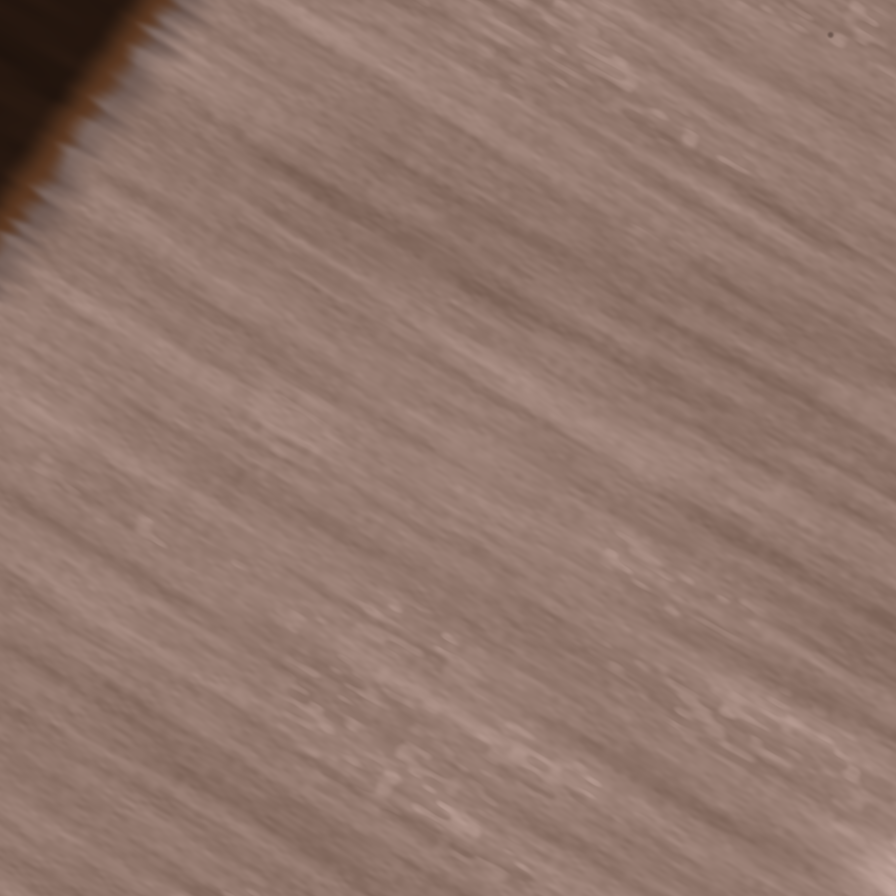
Give the GLSL for this texture, as a WebGL 1 fragment shader.

```glsl
precision highp float;
// Pale brown wood with fine slanting grain and a dark, blurred gap at the upper left.
// Value noise stretched along the grain is layered from broad bands down to fibres;
// the gap is a half plane whose soft rim passes through rust and grey.

uniform vec2 u_resolution;

float hash(vec2 p) {
  return fract(sin(dot(p, vec2(127.1, 311.7))) * 43758.5453);
}

float noise(vec2 p) {
  vec2 cell = floor(p);
  vec2 f = fract(p);
  f = f * f * (3.0 - 2.0 * f);
  float low = mix(hash(cell), hash(cell + vec2(1.0, 0.0)), f.x);
  float high = mix(hash(cell + vec2(0.0, 1.0)), hash(cell + vec2(1.0, 1.0)), f.x);
  return mix(low, high, f.y);
}

// Noise centred on zero; scale.x counts cells along the grain, scale.y across it.
float fibre(vec2 grain, vec2 scale, float seed) {
  return noise(grain * scale + seed) - 0.5;
}

// Lightness of the wood, roughly -1 to 1.
float woodTone(vec2 uv, vec2 grain) {
  float tone = 0.08;
  tone += 1.5 * fibre(grain, vec2(1.3, 19.0), 3.7);
  tone += 1.4 * fibre(grain, vec2(2.6, 48.0), 17.3);
  tone += 1.0 * fibre(grain, vec2(8.0, 95.0), 31.9);
  tone += 0.8 * fibre(grain, vec2(26.0, 170.0), 47.1);
  tone += 0.7 * fibre(grain, vec2(100.0, 230.0), 59.3);

  // Long thin dark lines
  float line = noise(grain * vec2(1.7, 42.0) + 71.0);
  tone -= 0.7 * smoothstep(0.68, 0.95, line);

  // Short pale flecks gathered in patches
  float patches = smoothstep(0.55, 0.85, noise(grain * vec2(4.0, 16.0) + 83.0));
  float fleck = smoothstep(0.5, 0.9, noise(grain * vec2(45.0, 130.0) + 97.0));
  tone += 1.3 * patches * fleck;

  // Light falls off from the lower left, with a bright spot in the lower right corner
  tone += 0.3 * (0.5 - uv.y) + 0.15 * (0.5 - uv.x);
  tone += 2.2 * exp(-500.0 * dot(uv - vec2(1.0, 0.03), uv - vec2(1.0, 0.03)));
  return tone;
}

void main() {
  vec2 uv = gl_FragCoord.xy / u_resolution;

  // Axes along and across the grain, with a slight waver
  vec2 grain = vec2(dot(uv, vec2(0.866, -0.5)), dot(uv, vec2(0.5, 0.866)));
  grain.y += 0.012 * fibre(grain, vec2(3.0, 4.0), 5.0);
  grain.y += 0.003 * fibre(grain, vec2(14.0, 20.0), 9.0);

  vec3 wood = vec3(0.575, 0.472, 0.43) + vec3(0.052, 0.05, 0.052) * woodTone(uv, grain);

  // Tiny dark speck
  float speck = 1.0 - smoothstep(0.001, 0.005, length(uv - vec2(0.927, 0.961)));
  wood = mix(wood, vec3(0.36, 0.28, 0.25), 0.7 * speck);

  // Distance from the gap, frayed along the fibres
  float edge = dot(uv - vec2(0.0, 0.76), vec2(0.82, -0.575));
  float fray = fibre(grain, vec2(7.0, 110.0), 113.0);
  float rim = edge + 0.022 * fray;

  vec3 gap = vec3(0.14, 0.085, 0.055) * (1.0 + 0.35 * fibre(grain, vec2(8.0, 70.0), 131.0));
  vec3 rust = vec3(0.36, 0.22, 0.13);
  vec3 grey = vec3(0.46, 0.38, 0.355) + 0.12 * fray;

  vec3 color = mix(gap, rust, smoothstep(-0.03, 0.012, edge + 0.006 * fray));
  color = mix(color, grey, smoothstep(0.004, 0.034, rim));
  color = mix(color, wood, smoothstep(0.022, 0.075, rim));

  gl_FragColor = vec4(color, 1.0);
}
```
